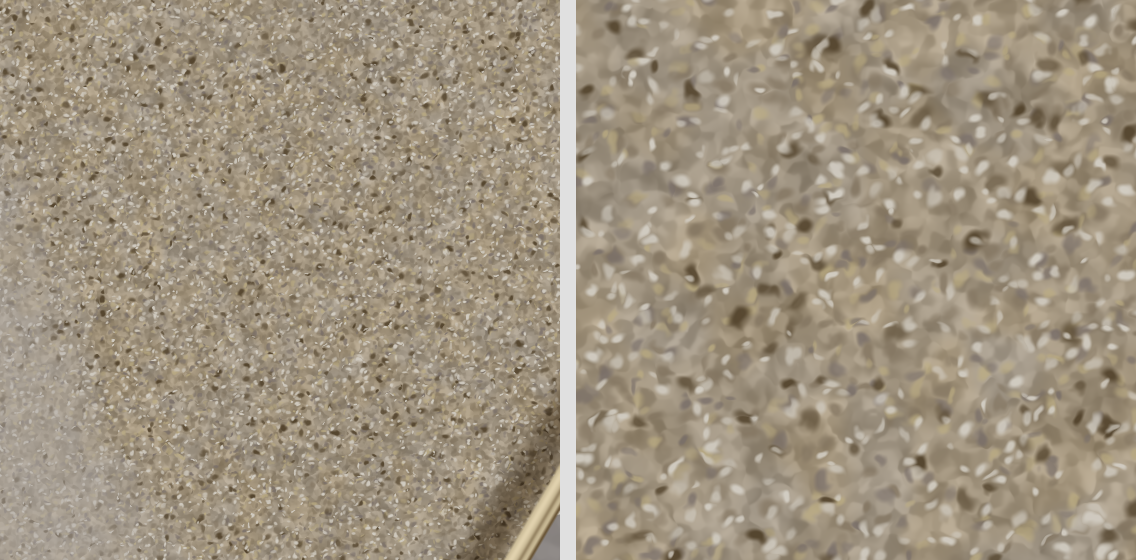
Left, the full canvas; right, a detail of the centre.
This texture is drawn by a Shadertoy shader. Its source:

```glsl
// Speckled tan stone worktop with a soft glare and a cream edge strip in one corner.

const vec3 STONE       = vec3(0.625, 0.575, 0.495);
const vec3 SHADE_FLECK = vec3(0.51, 0.455, 0.375);
const vec3 BROWN_FLECK = vec3(0.33, 0.27, 0.18);
const vec3 GREY_FLECK  = vec3(0.47, 0.43, 0.41);
const vec3 SAND_FLECK  = vec3(0.74, 0.68, 0.51);
const vec3 PALE_FLECK  = vec3(0.82, 0.80, 0.76);
const vec3 GLARE       = vec3(0.69, 0.67, 0.655);
const vec3 SHADOW      = vec3(0.66, 0.62, 0.56);   // multiplier beside the strip
const vec3 STRIP       = vec3(0.78, 0.72, 0.58);
const vec3 SEAM        = vec3(0.42, 0.34, 0.22);
const vec3 FLOOR_GREY  = vec3(0.54, 0.52, 0.51);

const float FINE_GRAIN   = 150.0;  // cells across the canvas
const float COARSE_GRAIN = 62.0;
const float STRETCH      = 1.45;   // fleck length over its width
const float TILT         = 0.5;    // mean fleck direction, radians
const float TILT_SPREAD  = 2.2;
const vec2  STRIP_FOOT   = vec2(0.90, 0.0);
const vec2  STRIP_NORMAL = vec2(0.863, -0.506);
const float STRIP_WIDTH  = 0.036;

vec3 hash3(vec2 cell, float seed) {
    vec3 q = fract(vec3(cell, seed) * vec3(0.1031, 0.1030, 0.0973) + 0.137);
    q += dot(q, q.yxz + 33.33);
    return fract((q.xxy + q.yxx) * q.zyx);
}

// Cellular noise with blended cells: a smooth random value around zero.
float softCells(vec2 p, float seed) {
    vec2 cell = floor(p);
    float sum = 0.0, total = 0.0;
    for (int y = -1; y <= 1; y++)
    for (int x = -1; x <= 1; x++) {
        vec2 c = cell + vec2(x, y);
        vec3 h = hash3(c, seed);
        vec2 d = p - c - h.xy;
        float w = exp(-6.0 * dot(d, d));
        sum += w * (h.z - 0.5);
        total += w;
    }
    return sum / total;
}

// Coverage of scattered soft oval flecks; radius is in cells.
float flecks(vec2 p, float density, float radius, float seed) {
    vec2 cell = floor(p);
    float cover = 0.0;
    for (int y = -1; y <= 1; y++)
    for (int x = -1; x <= 1; x++) {
        vec2 c = cell + vec2(x, y);
        vec3 place = hash3(c, seed);
        vec3 form = hash3(c, seed + 5.0);
        float a = TILT + TILT_SPREAD * (form.x - 0.5);
        vec2 d = p - c - place.xy;
        d = mat2(cos(a), -sin(a), sin(a), cos(a)) * d;
        d.y *= STRETCH;
        float r = radius * mix(0.65, 1.3, form.y);
        float oval = 1.0 - smoothstep(0.35 * r, 1.25 * r, length(d));
        cover = max(cover, oval * step(place.z, density) * mix(0.5, 1.0, form.z));
    }
    return cover;
}

vec3 stone(vec2 p) {
    // Bend the outlines so that the flecks are not clean ovals
    vec2 q = p + 0.006 * vec2(softCells(p * 95.0, 1.0), softCells(p * 95.0, 2.0));
    vec3 col = STONE;
    col += 0.15 * softCells(q * FINE_GRAIN, 3.0);
    col += 0.11 * softCells(q * COARSE_GRAIN, 4.0);
    col += vec3(0.02, 0.0, -0.04) * softCells(p * 28.0, 6.0);
    col = mix(col, SHADE_FLECK, 0.8 * flecks(q * 72.0, 0.42, 0.42, 11.0));
    col = mix(col, SAND_FLECK, 0.75 * flecks(q * 88.0, 0.24, 0.42, 23.0));
    col = mix(col, GREY_FLECK, 0.85 * flecks(q * 82.0, 0.20, 0.40, 37.0));
    col = mix(col, BROWN_FLECK, flecks(q * 60.0, 0.21, 0.40, 41.0));
    col = mix(col, PALE_FLECK, flecks(q * 98.0, 0.38, 0.42, 59.0));
    return col;
}

void mainImage(out vec4 fragColor, in vec2 fragCoord) {
    vec2 p = fragCoord / iResolution.y;
    float px = 1.0 / iResolution.y;
    vec3 col = stone(p);

    // Glare in the lower left, with an uneven border
    float border = p.x - 0.30 + 0.42 * p.y + 0.07 * softCells(p * 14.0, 7.0);
    float glare = 1.0 - smoothstep(-0.11, 0.06, border);
    col = mix(col, GLARE, 0.48 * glare);

    // Shadow where the stone turns down beside the strip
    float side = dot(p - STRIP_FOOT, STRIP_NORMAL);
    float shadow = smoothstep(-0.10, -0.045, side) * (1.0 - 0.5 * smoothstep(-0.03, 0.0, side));
    col *= mix(vec3(1.0), SHADOW, shadow);

    // Cream strip, rounded by a lengthwise highlight and a darker groove
    float across = side / STRIP_WIDTH;
    vec3 strip = STRIP + 0.10 * exp(-30.0 * pow(across - 0.3, 2.0));
    strip = mix(strip, SEAM, 0.5 * exp(-90.0 * pow(across - 0.68, 2.0)));
    col = mix(col, strip, smoothstep(-2.0 * px, 2.0 * px, side));

    // Grey floor past the strip, with a seam and one pale joint
    vec3 ground = FLOOR_GREY + 0.05 * softCells(p * 50.0, 8.0);
    float joint = abs(p.y - 0.085 - 0.25 * (p.x - 1.0));
    ground = mix(ground, PALE_FLECK, 1.0 - smoothstep(0.002, 0.005, joint));
    float past = side - STRIP_WIDTH;
    ground = mix(SEAM, ground, smoothstep(0.003, 0.008, past));
    col = mix(col, ground, smoothstep(-2.0 * px, 2.0 * px, past));

    fragColor = vec4(col, 1.0);
}
```
